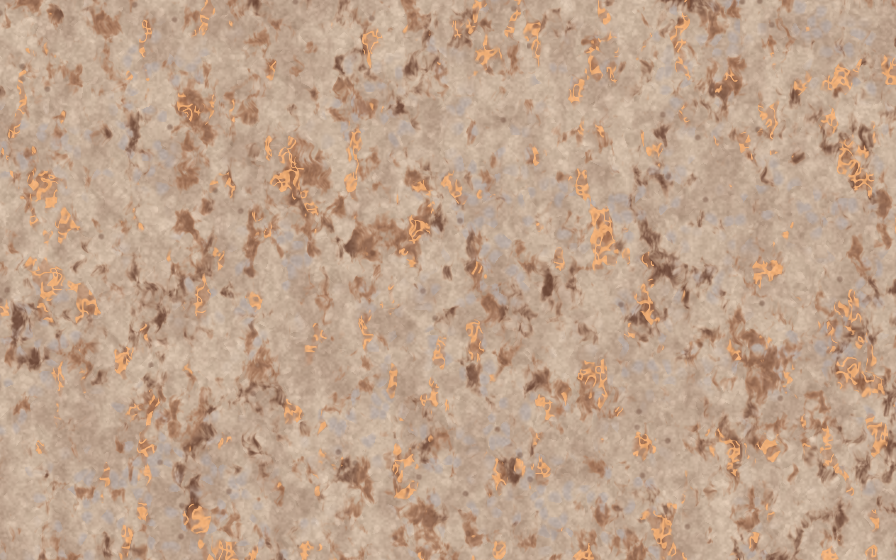
A Shadertoy shader for this texture:

```glsl
// Weathered cream stone with pebbly mottling, brown stains and copper filigree.

const vec3 SAND   = vec3(0.715, 0.610, 0.530);
const vec3 CREAM  = vec3(0.805, 0.715, 0.630);
const vec3 GREY   = vec3(0.70, 0.65, 0.63);
const vec3 RUST   = vec3(0.68, 0.45, 0.31);
const vec3 UMBER  = vec3(0.40, 0.26, 0.20);
const vec3 COPPER = vec3(0.96, 0.70, 0.47);

float hash(vec2 p) {
    return fract(sin(dot(p, vec2(127.1, 311.7))) * 43758.5453);
}

vec2 hash2(vec2 p) {
    return vec2(hash(p), hash(p + 57.3));
}

float noise(vec2 p) {
    vec2 i = floor(p);
    vec2 f = fract(p);
    f = f * f * (3.0 - 2.0 * f);
    float low = mix(hash(i), hash(i + vec2(1, 0)), f.x);
    float high = mix(hash(i + vec2(0, 1)), hash(i + vec2(1, 1)), f.x);
    return mix(low, high, f.y);
}

float fbm(vec2 p, int octaves) {
    float sum = 0.0, total = 0.0, amplitude = 0.5;
    for (int i = 0; i < octaves; i++) {
        sum += amplitude * noise(p);
        total += amplitude;
        amplitude *= 0.6;
        p = mat2(1.6, 1.2, -1.2, 1.6) * p + 17.7;
    }
    return sum / total;
}

// Distance to the nearest scattered point (x) and its random id (y)
vec2 pebbles(vec2 p) {
    vec2 cell = floor(p);
    vec2 nearest = vec2(9.0, 0.0);
    for (int y = -1; y <= 1; y++) {
        for (int x = -1; x <= 1; x++) {
            vec2 c = cell + vec2(x, y);
            float d = length(c + hash2(c) - p);
            if (d < nearest.x) nearest = vec2(d, hash(c + 91.7));
        }
    }
    return nearest;
}

// Soft round blob inside a pebble cell
float blob(float d, float radius) {
    return 1.0 - smoothstep(radius * 0.3, radius, d);
}

// Thin wandering lines where a noise field crosses its middle value
float filigree(vec2 p, float width) {
    float field = noise(p + 1.5 * noise(p * 0.6 + 8.0));
    return 1.0 - smoothstep(width * 0.25, width, abs(field - 0.5));
}

vec3 stoneBase(vec2 p, vec2 large, vec2 small) {
    float mottle = fbm(p * vec2(26.0, 19.0), 4);
    float streak = noise(p * vec2(38.0, 4.0) + 31.0);
    vec3 color = mix(SAND, CREAM, smoothstep(0.22, 0.74, mottle + 0.1 * (streak - 0.5)));
    color += 0.08 * blob(large.x, 0.6) * (large.y - 0.4);
    color += 0.08 * blob(small.x, 0.6) * (small.y - 0.4);
    float greyZone = smoothstep(0.40, 0.62, fbm(p * 8.0 + 70.0, 3));
    return mix(color, GREY, 0.75 * blob(large.x, 0.65) * greyZone * step(0.6, large.y));
}

void mainImage(out vec4 fragColor, in vec2 fragCoord) {
    vec2 p = fragCoord / iResolution.y;
    vec2 warp = vec2(noise(p * 50.0), noise(p * 50.0 + 40.0)) - 0.5;
    vec2 q = p + 0.012 * warp;

    vec2 large = pebbles(q * vec2(48.0, 42.0));
    vec2 small = pebbles(q * vec2(85.0, 78.0) + 13.0);
    vec3 color = stoneBase(q, large, small);

    // Rust halos with umber cores gather in the gaps between pebbles
    float gap = 0.22 * (large.x - 0.45) + 0.12 * (small.x - 0.45);
    float region = fbm(p * vec2(11.0, 8.0) + 12.0, 3) - 0.5;
    float stain = fbm(q * vec2(38.0, 25.0) + 23.0, 4) + gap + 0.40 * region;
    float warmth = smoothstep(0.35, 0.65, noise(p * vec2(15.0, 11.0) + 63.0));
    float core = smoothstep(0.60, 0.86, stain);
    color = mix(color, RUST, 0.62 * smoothstep(0.51, 0.72, stain) * mix(0.45, 1.0, warmth));
    color = mix(color, UMBER, core * mix(0.85, 0.45, warmth));

    // Small dark specks
    vec2 speck = pebbles(p * 32.0 + 5.0);
    color = mix(color, UMBER, 0.4 * blob(speck.x, 0.24) * step(0.95, speck.y));

    // Copper threads, limited to small upright patches
    float patchField = fbm(q * vec2(27.0, 15.0) + 140.0, 3) + 0.2 * (stain - 0.5);
    float patchMask = smoothstep(0.63, 0.74, patchField);
    float thread = filigree(p * vec2(120.0, 92.0), 0.22);
    color = mix(color, RUST, 0.45 * patchMask);
    color = mix(color, COPPER, 0.9 * smoothstep(0.1, 0.6, patchMask) * thread);

    // Fine surface grain
    color += 0.06 * (noise(p * 230.0) - 0.5) + 0.04 * (noise(p * 120.0 + 9.0) - 0.5);
    fragColor = vec4(clamp(color, 0.0, 1.0), 1.0);
}
```
